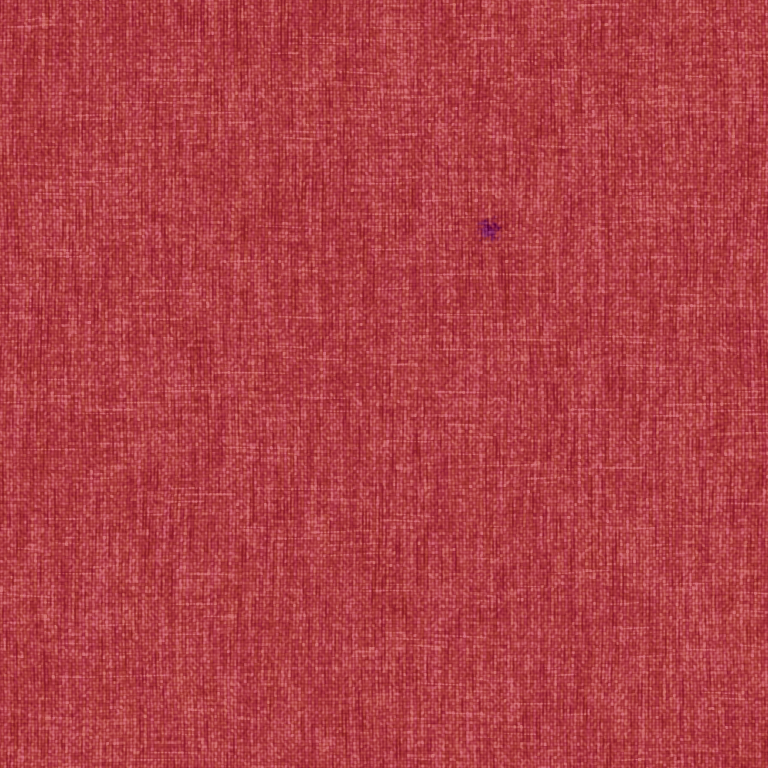
Write a Shadertoy shader that draws this texture.

```glsl
// Red woven cloth: fine warp and weft threads with uneven tone along their length,
// thin pale horizontal slubs, dark vertical flecks, bright specks and a violet knot.
// Each layer adds to a single tone value, which a three-colour ramp turns into red.
#define THREADS vec2(226.0, 236.0)
#define WARP_STREAK 0.72
#define WEFT_STREAK 0.42
#define WEAVE_RELIEF 0.30
#define GRAIN 0.80
#define FIBRE 1.00
#define SLUB_ROWS 130.0
#define SLUB_LIGHT 0.85
#define FLECK_DARK 0.80
#define WOBBLE 0.0050
#define KNOT_POS vec2(0.638, 0.700)
#define KNOT_RADIUS 0.019

const float TAU = 6.2831853;
const vec3 DARK_RED = vec3(0.580, 0.130, 0.172);
const vec3 MID_RED = vec3(0.688, 0.235, 0.252);
const vec3 PALE_PINK = vec3(0.825, 0.425, 0.445);
const vec3 KNOT_VIOLET = vec3(0.47, 0.10, 0.38);

float hash(vec2 p) {
    vec3 q = fract(vec3(p.xyx) * 0.1031);
    q += dot(q, q.yzx + 33.33);
    return fract((q.x + q.y) * q.z);
}

vec2 gradient(vec2 cell) {
    float angle = TAU * hash(cell);
    return vec2(cos(angle), sin(angle));
}

float gradientNoise(vec2 p) {
    vec2 i = floor(p), f = p - i;
    vec2 u = f * f * f * (f * (f * 6.0 - 15.0) + 10.0);
    vec2 e = vec2(0.0, 1.0);
    float a = dot(gradient(i), f);
    float b = dot(gradient(i + e.yx), f - e.yx);
    float c = dot(gradient(i + e.xy), f - e.xy);
    float d = dot(gradient(i + e.yy), f - e.yy);
    return mix(mix(a, b, u.x), mix(c, d, u.x), u.y);
}

// Independent noise for each thread, varying only along its length
float threadNoise(float along, float id, float seed) {
    return gradientNoise(vec2(along + seed, id * 3.0 + 0.5));
}

vec3 cloth(vec2 uv) {
    // Threads drift slightly off the straight grid
    vec2 drift = vec2(gradientNoise(uv * vec2(7.0, 4.0) + 11.0),
                      gradientNoise(uv * vec2(5.0, 8.0) + 47.0));
    vec2 thread = (uv + WOBBLE * drift) * THREADS + 20.0;
    vec2 id = floor(thread);
    vec2 ridge = -cos(TAU * thread);

    // Uneven tone along warp and weft, over a faint broad mottling
    float tone = WARP_STREAK * threadNoise(uv.y * 14.0, id.x, 3.0);
    tone += WEFT_STREAK * threadNoise(uv.x * 20.0, id.y, 61.0);
    tone += 0.10 * gradientNoise(uv * 6.0 + 5.0);

    // Rounded threads, over-and-under crossings and loose fibre grain
    float crossing = cos(0.5 * TAU * thread.x) * cos(0.5 * TAU * thread.y);
    tone += WEAVE_RELIEF * (ridge.x + 0.55 * ridge.y + 0.5 * crossing);
    tone += GRAIN * (hash(id + 7.0) - 0.5);
    tone += FIBRE * gradientNoise(thread * vec2(1.15, 0.85) + 0.37);

    // Thin, slightly tilted pale slubs along the weft
    float slubY = (uv.y + 0.012 * gradientNoise(uv * vec2(5.0, 4.0) + 83.0)) * SLUB_ROWS;
    float slubRow = floor(slubY);
    float place = 0.3 + 0.4 * hash(vec2(slubRow, 19.0));
    float line = 1.0 - smoothstep(0.06, 0.19, abs(slubY - slubRow - place));
    float slub = line * smoothstep(0.27, 0.40, threadNoise(uv.x * 13.0, slubRow, 131.0));
    tone += SLUB_LIGHT * slub * (0.8 + 0.2 * ridge.x);

    // Dark gaps along the warp and bright specks
    float gap = 0.5 - 0.5 * ridge.x;
    float fleck = smoothstep(0.28, 0.42, threadNoise(uv.y * 24.0, floor(thread.x + 0.5), 211.0));
    tone -= FLECK_DARK * fleck * gap;
    float speck = step(0.972, hash(id + 301.0));
    tone += 0.55 * speck * (0.7 + 0.3 * ridge.x);

    // Tone ramp with a drift between warm and rosy red
    vec3 colour = mix(MID_RED, PALE_PINK, clamp(tone, 0.0, 1.15));
    colour = mix(colour, DARK_RED, clamp(-tone, 0.0, 1.25));
    float rosy = threadNoise(uv.y * 14.0, id.x, 401.0) + hash(id + 77.0) - 0.5;
    colour += rosy * vec3(0.004, -0.012, 0.036);

    // Frayed violet knot, dense in the middle
    vec2 offset = uv - KNOT_POS;
    float fray = 0.012 * gradientNoise(uv * 140.0) + 0.008 * gradientNoise(uv * 300.0);
    float knot = 1.0 - smoothstep(0.15, 1.0, (length(offset) + fray) / KNOT_RADIUS);
    vec3 fibre = KNOT_VIOLET + 0.13 * tone;
    return mix(colour, fibre, 0.85 * knot);
}

void mainImage(out vec4 fragColor, in vec2 fragCoord) {
    // Four samples per pixel smooth the thread edges
    vec3 sum = vec3(0.0);
    for (int i = 0; i < 4; i++) {
        vec2 jitter = vec2(i % 2, i / 2) * 0.5 - 0.25;
        sum += cloth((fragCoord + jitter) / iResolution.y);
    }
    fragColor = vec4(sum * 0.25, 1.0);
}
```
